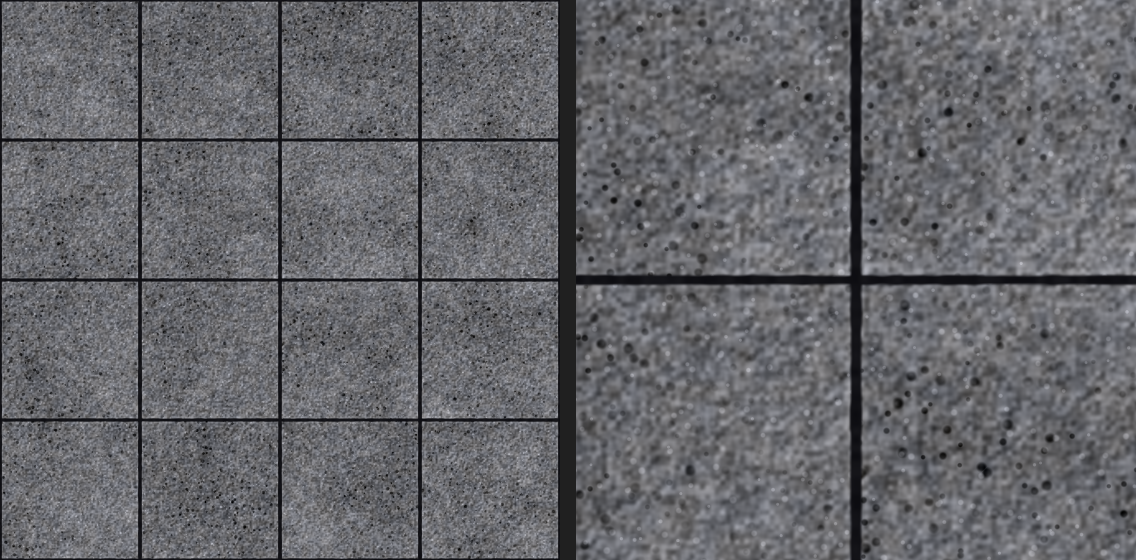
Left: the whole. Right: its middle third, enlarged.
Give the GLSL for this texture, as a three.js fragment shader.

```glsl
varying vec2 vUv;

float hash(vec2 p) {
  vec3 q = fract(vec3(p.xyx) * 0.1031);
  q += dot(q, q.yzx + 33.33);
  return fract((q.x + q.y) * q.z);
}

// Value noise that wraps after a whole number of cells
float noise(vec2 uv, float cells, float seed) {
  vec2 p = uv * cells;
  vec2 i = floor(p);
  vec2 f = fract(p);
  f = f * f * (3.0 - 2.0 * f);
  vec2 a = mod(i, cells) + seed;
  vec2 b = mod(i + 1.0, cells) + seed;
  return mix(mix(hash(a), hash(vec2(b.x, a.y)), f.x),
             mix(hash(vec2(a.x, b.y)), hash(b), f.x), f.y);
}

float blotches(vec2 uv) {
  float sum = 0.0;
  float weight = 0.5;
  float cells = 12.0;
  for (int i = 0; i < 4; i++) {
    sum += weight * (noise(uv, cells, 17.0 + cells) - 0.5);
    weight *= 0.7;
    cells *= 2.0;
  }
  return sum;
}

// Scattered round specks of random size, present in a share of the cells
float specks(vec2 uv, float cells, float share, float seed) {
  vec2 p = uv * cells;
  float cover = 0.0;
  for (int y = -1; y <= 1; y++) {
    for (int x = -1; x <= 1; x++) {
      vec2 cell = floor(p) + vec2(float(x), float(y));
      vec2 id = mod(cell, cells) + seed;
      vec2 center = cell + vec2(hash(id + 31.0), hash(id + 73.0));
      float radius = mix(0.18, 0.45, hash(id + 119.0));
      float present = step(hash(id), share);
      float spot = 1.0 - smoothstep(radius * 0.4, radius, length(p - center));
      cover = max(cover, present * spot);
    }
  }
  return cover;
}

void main() {
  vec2 tile = mod(floor(vUv * 4.0), 4.0);
  vec2 local = fract(vUv * 4.0);
  float tileSeed = hash(tile + 5.0);

  // Broad stains, shifted per slab so that they break at the joints
  vec2 slabUv = vUv + vec2(tileSeed, hash(tile + 41.0));
  float stain = blotches(slabUv);
  float tone = 0.425 + 0.03 * (tileSeed - 0.5) + 0.16 * stain;
  tone += 0.025 * (0.5 - local.y);

  // Rough grain lit from the upper left
  vec2 lightStep = vec2(-0.0017, 0.0017);
  float relief = noise(vUv, 256.0, 3.0) - noise(vUv + lightStep, 256.0, 3.0);
  tone += 0.15 * relief;
  tone += 0.20 * (noise(vUv, 340.0, 211.0) - 0.5);
  tone += 0.13 * (noise(vUv, 150.0, 57.0) - 0.5);

  // Dark pits gather in the stains, pale grit is spread evenly
  float pitDepth = 0.17 * smoothstep(0.25, -0.25, stain) + 0.06;
  tone -= pitDepth * specks(vUv, 104.0, 0.32, 11.0);
  tone += 0.13 * specks(vUv, 160.0, 0.15, 307.0);

  // Cool stone with faint blue and brown patches
  float tint = noise(vUv, 90.0, 401.0) - 0.5;
  vec3 color = tone * vec3(0.99, 0.995, 1.035);
  color += tint * vec3(-0.018, -0.003, 0.022);

  // Slightly ragged joints with a worn pale rim
  vec2 edge = min(local, 1.0 - local) * 0.25;
  edge += 0.0009 * (noise(vUv, 128.0, 503.0) - 0.5);
  vec2 rim = smoothstep(0.003, 0.0045, edge) * (1.0 - smoothstep(0.0045, 0.0075, edge));
  color += 0.045 * max(rim.x, rim.y);
  vec2 slab = smoothstep(vec2(0.0021, 0.0016), vec2(0.0044, 0.0038), edge);
  vec3 jointColor = vec3(0.045, 0.045, 0.062) + 0.04 * noise(vUv, 200.0, 601.0);
  color = mix(jointColor, color, slab.x * slab.y);

  gl_FragColor = vec4(clamp(color, 0.0, 1.0), 1.0);
}
```
